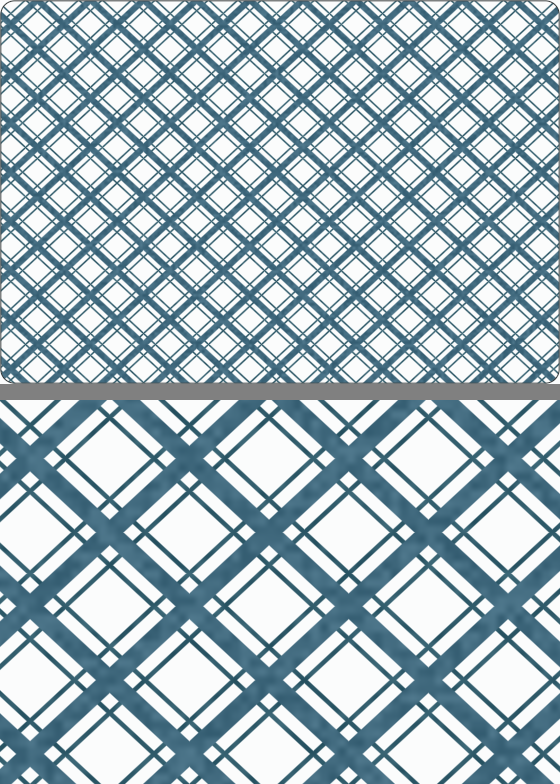
Top, the full canvas; bottom, a detail of the centre.
Reproduce this pattern procedurally as a WebGL 2 fragment shader.

```glsl
#version 300 es
precision highp float;
// Diagonal plaid: wide bands with a thin stripe on either side, crossing as
// diamonds on white inside a rounded outline. Both diagonal families fold
// into one repeat, where the stripes are distances from the band centre.

uniform vec2 u_resolution;
out vec4 fragColor;

// Lengths are in canvas heights; stripe sizes are fractions of one repeat.
#define CELL vec2(0.1383, 0.1282)
#define ANCHOR vec2(-0.0095, 0.0517)
#define BAND_HALF 0.087
#define STRIPE_OFFSET 0.222
#define STRIPE_HALF 0.021
#define CORNER_RADIUS 0.036
#define FRAME_INSET 0.0022
#define FRAME_HALF 0.0011
#define MOTTLE_SCALE 130.0
#define MOTTLE_AMOUNT 0.055

const vec3 PAPER = vec3(0.985, 0.99, 0.99);
const vec3 BAND_BLUE = vec3(0.255, 0.415, 0.495);
const vec3 STRIPE_TEAL = vec3(0.19, 0.36, 0.42);
const vec3 FRAME_INK = vec3(0.12, 0.14, 0.14);

float hash(vec2 p) {
    return fract(sin(dot(p, vec2(127.1, 311.7))) * 43758.5453);
}

float valueNoise(vec2 p) {
    vec2 i = floor(p);
    vec2 f = fract(p);
    f = f * f * (3.0 - 2.0 * f);
    float low = mix(hash(i), hash(i + vec2(1.0, 0.0)), f.x);
    float high = mix(hash(i + vec2(0.0, 1.0)), hash(i + vec2(1.0)), f.x);
    return mix(low, high, f.y);
}

float roundedBox(vec2 p, vec2 halfSize, float radius) {
    vec2 q = abs(p) - halfSize + radius;
    return length(max(q, 0.0)) + min(max(q.x, q.y), 0.0) - radius;
}

// Smooth coverage of a shape from its signed distance.
float coverage(float d, float soft) {
    return 1.0 - smoothstep(-soft, soft, d);
}

void main() {
    float pixel = 1.0 / u_resolution.y;
    vec2 p = (gl_FragCoord.xy - 0.5 * u_resolution) * pixel;

    // Diagonal coordinates: whole numbers lie on the band centres.
    vec2 g = (p - ANCHOR) / CELL;
    vec2 diagonal = vec2(g.x + g.y, g.x - g.y);
    vec2 d = abs(fract(diagonal + 0.5) - 0.5);
    float soft = 0.85 * pixel * length(1.0 / CELL);

    // Union of the two diagonal families.
    float band = coverage(min(d.x, d.y) - BAND_HALF, soft);
    vec2 toStripe = abs(d - STRIPE_OFFSET);
    float stripe = coverage(min(toStripe.x, toStripe.y) - STRIPE_HALF, soft);

    // Slight print mottling in the inks.
    float mottle = (valueNoise(p * MOTTLE_SCALE) - 0.5) * 2.0 * MOTTLE_AMOUNT;
    vec3 color = mix(PAPER, STRIPE_TEAL + mottle, stripe);
    color = mix(color, BAND_BLUE + mottle, band);

    // Rounded outline with clean paper outside it.
    vec2 halfSize = 0.5 * u_resolution * pixel - FRAME_INSET;
    float frame = roundedBox(p, halfSize, CORNER_RADIUS);
    color = mix(PAPER, color, coverage(frame, pixel));
    color = mix(color, FRAME_INK, coverage(abs(frame) - FRAME_HALF, 0.8 * pixel));

    fragColor = vec4(color, 1.0);
}
```
